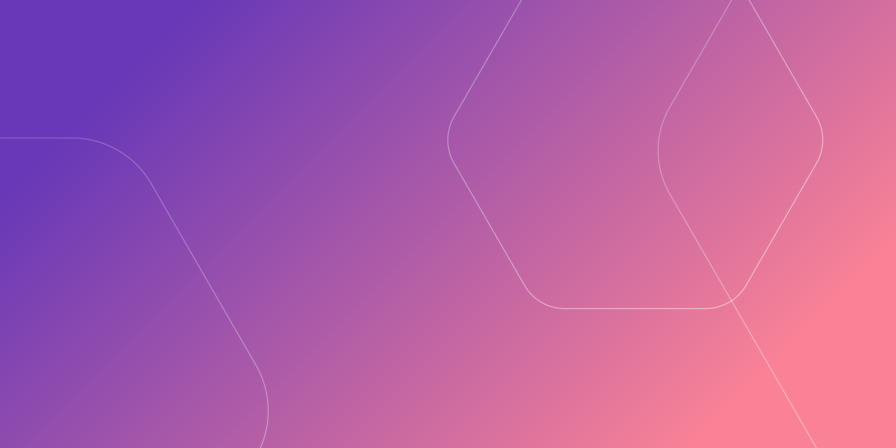
A WebGL 1 fragment shader for this background:

```glsl
precision highp float;
// Diagonal violet-to-coral gradient with thin outlines of large rounded hexagons.

uniform vec2 u_resolution;

const vec3 VIOLET = vec3(0.408, 0.220, 0.720);
const vec3 CORAL = vec3(0.980, 0.510, 0.590);
const float LINE_WIDTH = 0.0027;

// Signed distance to a flat-topped hexagon with rounded corners.
float roundedHexagon(vec2 p, float apothem, float radius) {
  const vec3 k = vec3(-0.866025, 0.5, 0.577350);
  float inner = apothem - radius;
  p = abs(p);
  p -= 2.0 * min(dot(k.xy, p), 0.0) * k.xy;
  p -= vec2(clamp(p.x, -k.z * inner, k.z * inner), inner);
  return length(p) * sign(p.y) - radius;
}

// Box-filtered coverage of a line centred on distance zero.
float outline(float dist, float width, float pixel) {
  float outer = clamp((0.5 * width - dist) / pixel + 0.5, 0.0, 1.0);
  float inner = clamp((-0.5 * width - dist) / pixel + 0.5, 0.0, 1.0);
  return outer - inner;
}

vec3 addHexagon(vec3 color, vec2 p, float apothem, float radius, float alpha, float pixel) {
  float dist = roundedHexagon(p, apothem, radius);
  return mix(color, vec3(1.0), alpha * outline(dist, LINE_WIDTH, pixel));
}

void main() {
  // Canvas height is one unit.
  float pixel = 1.0 / u_resolution.y;
  vec2 p = gl_FragCoord.xy * pixel;
  float aspect = u_resolution.x * pixel;

  // Gradient from the upper left to the lower right, flat at both ends.
  float diagonal = (p.x + 1.0 - p.y) / (aspect + 1.0);
  vec3 color = mix(VIOLET, CORAL, clamp((diagonal - 0.15) / 0.70, 0.0, 1.0));

  // Outlines grow brighter along the gradient.
  float alpha = 0.14 + 0.32 * diagonal;
  color = addHexagon(color, p - vec2(-0.073, 0.083), 0.609, 0.204, alpha, pixel);
  color = addHexagon(color, p - vec2(2.401, 0.664), 0.833, 0.193, 0.8 * alpha, pixel);
  color = addHexagon(color, p - vec2(1.418, 0.6875), 0.3763, 0.104, 1.1 * alpha, pixel);

  gl_FragColor = vec4(color, 1.0);
}
```
